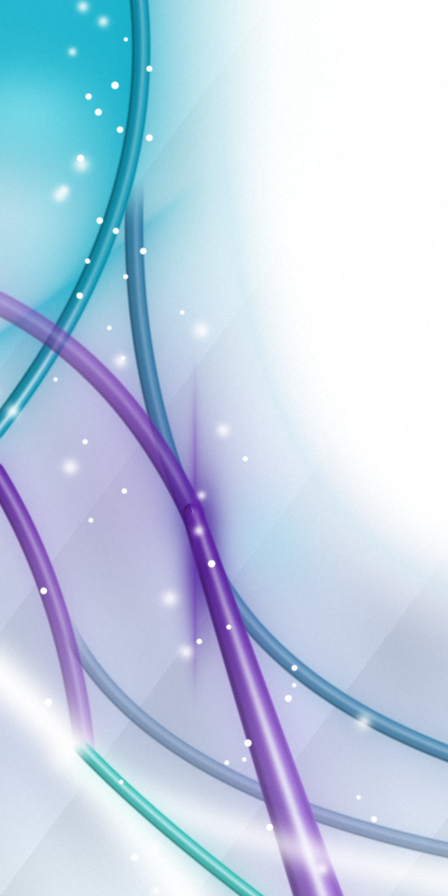
Reproduce this background procedurally as a WebGL 1 fragment shader.

```glsl
precision highp float;
uniform vec2 u_resolution;

float hash(vec2 p) {
  vec3 q = fract(p.xyx * vec3(0.1031, 0.103, 0.0973));
  q += dot(q, q.yzx + 33.33);
  return fract((q.x + q.y) * q.z);
}

float noise(vec2 p) {
  vec2 i = floor(p), f = fract(p);
  f *= f * (3.0 - 2.0 * f);
  return mix(mix(hash(i), hash(i + vec2(1, 0)), f.x),
             mix(hash(i + vec2(0, 1)), hash(i + vec2(1, 1)), f.x), f.y);
}

float glow(vec2 p, vec2 center, vec2 size) {
  vec2 d = (p - center) / size;
  return exp(-dot(d, d));
}

// Signed distance to a quadratic curve, and the position along it
vec2 curve(vec2 p, vec2 a, vec2 b, vec2 c) {
  vec2 u = b - a, v = a - 2.0 * b + c;
  float t = 0.0, best = 1e3;
  for (int i = 0; i <= 8; i++) {
    float s = float(i) / 8.0;
    float d = length(a + s * (2.0 * u + s * v) - p);
    if (d < best) { best = d; t = s; }
  }
  for (int i = 0; i < 4; i++) {
    vec2 slope = 2.0 * (u + t * v);
    vec2 r = p - a - t * (2.0 * u + t * v);
    t = clamp(t + dot(r, slope) / dot(slope, slope), 0.0, 1.0);
  }
  vec2 slope = u + t * v, r = p - a - t * (2.0 * u + t * v);
  return vec2(length(r) * (slope.x * r.y < slope.y * r.x ? -1.0 : 1.0), t);
}

// Glassy band: halo, body, rim lines and a glossy streak
vec3 ribbon(vec3 base, float d, float width, vec3 tint, float gloss, float alpha) {
  float u = d / width, soft = 1.5 / u_resolution.x;
  float body = 1.0 - smoothstep(width - soft, width + soft, abs(d));
  float rim = exp(-pow(abs(abs(u) - 0.82) / 0.14, 2.0));
  float streak = exp(-pow(abs(u - 0.2) / 0.28, 2.0));
  vec3 shade = tint * (0.9 + 0.15 * u - 0.15 * rim);
  shade = mix(shade, vec3(0.96, 0.97, 1.0), gloss * streak);
  base = mix(base, tint, 0.38 * alpha * exp(-abs(u) * 0.65));
  return mix(base, shade, alpha * body);
}

void main() {
  vec2 p = gl_FragCoord.xy / u_resolution * vec2(1.0, 2.0);
  vec3 cyan = vec3(0.08, 0.7, 0.8), blue = vec3(0.2, 0.5, 0.68);
  vec3 violet = vec3(0.4, 0.16, 0.68), orchid = vec3(0.6, 0.34, 0.78);

  vec2 arc = curve(p, vec2(0.307, 2.03), vec2(0.367, 1.523), vec2(-0.01, 1.04));
  vec2 upperBlue = curve(p, vec2(0.302, 1.61), vec2(0.28, 1.187), vec2(0.43, 0.841));
  vec2 lowerBlue = curve(p, vec2(0.43, 0.841), vec2(0.542, 0.49), vec2(1.016, 0.312));
  vec2 upperViolet = curve(p, vec2(-0.013, 1.328), vec2(0.271, 1.19), vec2(0.43, 0.854));
  vec2 lowerViolet = curve(p, vec2(0.43, 0.854), vec2(0.557, 0.456), vec2(0.716, -0.018));
  vec2 leftViolet = curve(p, vec2(-0.013, 0.945), vec2(0.151, 0.677), vec2(0.188, 0.333));
  vec2 slate = curve(p, vec2(0.13, 0.646), vec2(0.286, 0.253), vec2(1.016, 0.099));
  vec2 whiteLeft = curve(p, vec2(-0.013, 0.503), vec2(0.182, 0.333), vec2(0.43, -0.018));
  vec2 whiteRight = curve(p, vec2(0.15, 0.31), vec2(0.4, 0.14), vec2(1.02, 0.03));
  vec2 aqua = curve(p, vec2(0.169, 0.346), vec2(0.313, 0.19), vec2(0.586, -0.018));
  vec2 wisp = curve(p, vec2(-0.02, 1.24), vec2(0.18, 1.37), vec2(0.5, 1.64));
  float veil = curve(p, vec2(0.495, 2.05), vec2(0.456, 0.867), vec2(1.042, 0.672)).x;

  // Misty backdrop, fading to white beyond the veil
  vec3 col = mix(vec3(0.77, 0.81, 0.89), vec3(0.75, 0.88, 0.92), smoothstep(0.8, 1.6, p.y));
  col = mix(col, vec3(0.9, 0.94, 0.96), smoothstep(0.4, 0.0, p.y) * 0.8);
  col += 0.07 * (noise(vec2(p.x * 7.0 + p.y * 3.0, p.y * 1.5 - p.x)) - 0.5);
  col += 0.035 * (smoothstep(0.0, 0.7, fract(dot(p, vec2(2.3, -1.7)))) - 0.5);
  col = mix(col, vec3(0.72, 0.65, 0.85), 0.5 * glow(p, vec2(0.3, 0.95), vec2(0.22, 0.28)));
  col = mix(col, vec3(0.7, 0.89, 0.95), 0.6 * glow(p, vec2(0.6, 0.79), vec2(0.13, 0.12)));
  col = mix(col, vec3(1.0), smoothstep(-0.19, 0.15, veil));
  col = mix(col, vec3(0.78, 0.9, 0.95), 0.4 * exp(-abs(veil) * 35.0) * smoothstep(2.1, 1.5, p.y));

  // Cyan light held inside the upper arc
  float inside = smoothstep(0.01, -0.01, arc.x);
  col = mix(col, cyan, inside * smoothstep(1.5, 1.9, p.y + 0.25 * p.x) * 0.9);
  col = mix(col, cyan, inside * 0.75 * exp(arc.x * 11.0) * smoothstep(1.1, 1.4, p.y));
  col = mix(col, vec3(0.6, 0.93, 0.96), 0.5 * glow(p, vec2(0.06, 1.75), vec2(0.14, 0.1)));
  col = mix(col, cyan, 0.45 * (1.0 - inside) * exp(-arc.x * 10.0) * smoothstep(1.2, 1.8, p.y));

  // Bands, back to front
  float wispFade = smoothstep(1.0, 0.5, wisp.y);
  col = mix(col, cyan, 0.55 * wispFade * exp(-abs(wisp.x) * (wisp.x > 0.0 ? 90.0 : 22.0)));
  col = ribbon(col, slate.x, 0.018, vec3(0.47, 0.6, 0.76), 0.25, 0.65 * smoothstep(0.0, 0.2, slate.y));
  col = ribbon(col, lowerBlue.x, 0.019, vec3(0.3, 0.57, 0.74), 0.3, 0.85);
  col = ribbon(col, upperBlue.x, 0.021, blue, 0.25, 0.85 * smoothstep(0.0, 0.15, upperBlue.y));
  col = ribbon(col, arc.x, 0.021, vec3(0.06, 0.62, 0.74), 0.3 + 0.4 * smoothstep(0.6, 0.9, arc.y), 0.9);
  col = ribbon(col, upperViolet.x, 0.026, mix(orchid, violet, upperViolet.y), 0.3, 0.5 + 0.35 * upperViolet.y);
  col = ribbon(col, leftViolet.x, 0.024, mix(violet, orchid, leftViolet.y), 0.4, 0.9 - 0.5 * leftViolet.y);
  col = mix(col, vec3(0.24, 0.1, 0.56), 0.75 * glow(p, vec2(0.45, 0.76), vec2(0.04, 0.16)));
  float flare = smoothstep(0.1, 0.8, lowerViolet.y);
  col = ribbon(col, lowerViolet.x, 0.024 + 0.03 * lowerViolet.y,
               mix(violet, vec3(0.62, 0.42, 0.85), flare), 0.45 + 0.4 * flare, 0.92);

  // White sweeps with an aqua edge
  col = mix(col, vec3(1.0), 0.95 * exp(-pow(abs(whiteLeft.x) / 0.055, 2.0)));
  col = mix(col, vec3(1.0), 0.65 * exp(-pow(abs(whiteRight.x) / 0.04, 2.0)));
  col = ribbon(col, aqua.x, 0.017, vec3(0.25, 0.8, 0.77), 0.6, 0.85 * smoothstep(0.0, 0.15, aqua.y));

  // Thin upright violet ray
  col = mix(col, violet, 0.5 * exp(-abs(p.x - 0.435) * 110.0) * smoothstep(1.25, 0.9, p.y) * smoothstep(0.4, 0.65, p.y));

  // Sparkles drifting down the bands, some crisp and some hazy
  for (int i = 0; i < 60; i++) {
    float k = float(i), spread = hash(vec2(k, 7.0)) - 0.5;
    float y = 2.0 * (k + hash(vec2(k, 3.0))) / 60.0;
    float x = mix(0.24, 0.5, smoothstep(1.2, 0.1, y)) + spread * mix(0.75, 0.2, smoothstep(0.7, 1.7, y));
    float d = length(p - vec2(x, y)), size = 0.004 + 0.004 * hash(vec2(k, 5.0));
    float crisp = smoothstep(size + 0.003, size - 0.002, d);
    float hazy = 0.8 * exp(-d * d / (size * size * 5.0));
    col = mix(col, vec3(1.0), hash(vec2(k, 9.0)) < 0.6 ? crisp : hazy);
  }
  col += 0.015 * (hash(floor(p * 256.0)) - 0.5);
  gl_FragColor = vec4(clamp(col, 0.0, 1.0), 1.0);
}
```
